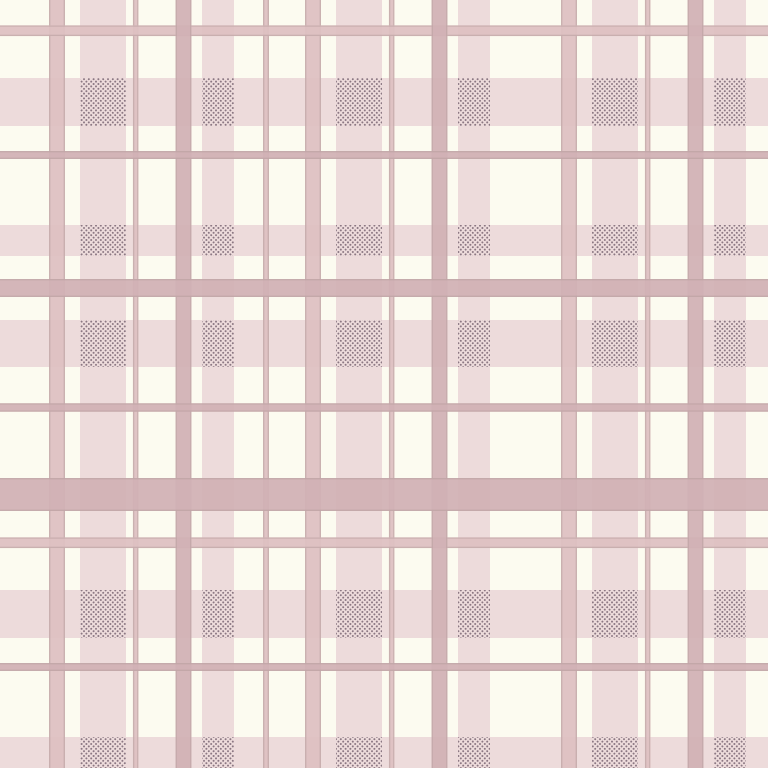
This pattern is drawn by a WebGL 1 fragment shader. Its source:

```glsl
precision highp float;
// Rose and cream tartan with stippled squares where the pale bands cross.
uniform vec2 u_resolution;

const float SIDE = 768.0; // layout units along one side of the tile

// Signed distance to a stripe that repeats with the given period.
float stripe(float p, float center, float halfWidth, float period) {
  return abs(mod(p - center + 0.5 * period, period) - 0.5 * period) - halfWidth;
}

// Antialiased coverage of a signed distance.
float cover(float d, float px) {
  return clamp(0.5 - d / px, 0.0, 1.0);
}

// Lays a bar with a thin darker rim, letting a little of the cloth show through.
vec3 layBar(vec3 cloth, float d, vec3 color, float px) {
  float rim = cover(abs(d + 0.7) - 0.7, px);
  vec3 thread = mix(color, vec3(0.72, 0.62, 0.62), 0.6 * rim);
  return mix(cloth, thread, 0.94 * cover(d, px));
}

// Staggered round dots, a whole number of cells across the tile.
float stipple(vec2 p, float px) {
  vec2 a = fract(p / 4.8) - 0.5;
  vec2 b = fract(p / 4.8 + 0.5) - 0.5;
  float d = 4.8 * min(length(a), length(b)) - 0.95;
  return cover(d, px);
}

void main() {
  vec2 uv = gl_FragCoord.xy / u_resolution;
  vec2 p = SIDE * vec2(uv.x, 1.0 - uv.y);
  float px = SIDE / min(u_resolution.x, u_resolution.y);

  // Vertical stripes: three repeats, plus one extra thin line.
  float paleX = min(stripe(p.x, 103.0, 23.0, 256.0), stripe(p.x, 218.0, 16.0, 256.0));
  float roseX = min(stripe(p.x, 57.0, 8.0, 256.0), stripe(p.x, 135.7, 2.8, 256.0));
  roseX = min(roseX, stripe(p.x, 266.0, 3.0, SIDE));
  float darkX = stripe(p.x, 183.5, 8.0, 256.0);

  // Horizontal stripes that occur once.
  float paleY = stripe(p.y, 343.5, 23.5, SIDE);
  float roseY = SIDE;
  float darkY = min(stripe(p.y, 288.0, 9.0, SIDE), stripe(p.y, 494.5, 16.5, SIDE));
  darkY = min(darkY, stripe(p.y, 407.5, 4.3, SIDE));

  // Horizontal stripes that occur again further down.
  for (int i = 0; i < 2; i++) {
    float y = p.y - 512.0 * float(i);
    paleY = min(paleY, stripe(y, 102.0, 24.0, SIDE));
    paleY = min(paleY, stripe(y, 240.5, 15.5, SIDE));
    roseY = min(roseY, stripe(y, 30.7, 5.4, SIDE));
    darkY = min(darkY, stripe(y, 155.0, 4.0, SIDE));
  }

  // Cream ground, pale bands and their stippled crossings.
  vec3 rose = vec3(0.87, 0.755, 0.76);
  vec3 dark = vec3(0.82, 0.695, 0.71);
  float bandX = cover(paleX, px);
  float bandY = cover(paleY, px);
  vec3 color = mix(vec3(0.99, 0.985, 0.94), vec3(0.93, 0.86, 0.86), max(bandX, bandY));
  color = mix(color, vec3(0.42, 0.34, 0.4), 0.75 * bandX * bandY * stipple(p, px));

  // Bars from light to dark.
  color = layBar(color, roseX, rose, px);
  color = layBar(color, roseY, rose, px);
  color = layBar(color, darkX, dark, px);
  color = layBar(color, darkY, dark, px);

  gl_FragColor = vec4(color, 1.0);
}
```
